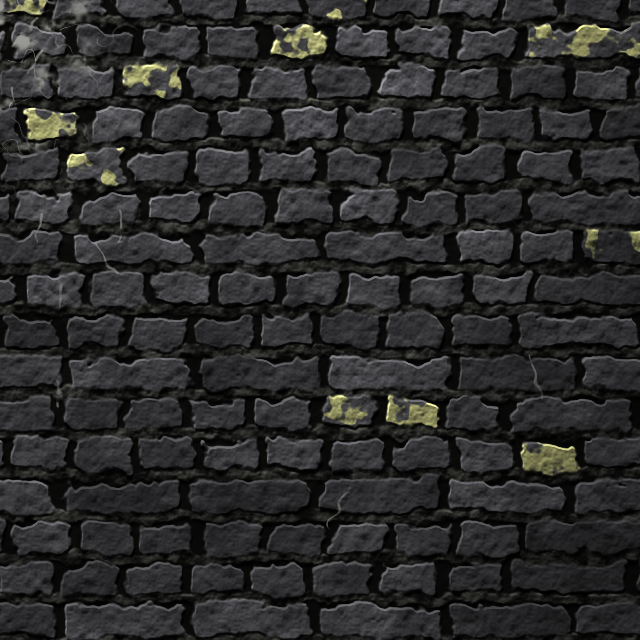
Write a three.js fragment shader that draws this texture.

```glsl
// Old blackened brick wall: header courses with a long-brick course every third
// row, ragged mortar, patches of yellow paint and a few chalky scratches.
// A height field of bricks and mortar is lit from above, then stained.

varying vec2 vUv;

// Layout, measured in widths of one short brick
const float HEADERS = 10.0;         // short bricks across
const float COURSES = 15.5;         // rows up
const float COURSE = HEADERS / COURSES;
const float LAST_LONG = 9.5;        // no long courses above this row
const float MIXED_FROM = 6.6;       // bond turns irregular right of here
const float JOINT = 0.06;           // half the mortar gap
const float CORNER = 0.07;
const float RAGGED = 0.22;          // edge distortion
const float SPILL = 0.13;           // mortar hanging over brick tops

// Surface and light
const float GRAIN = 0.6;
const float RELIEF_GAIN = 3.0;
const float SCRATCHES = 10.0;
const vec3 BRICK = vec3(0.215, 0.215, 0.225);
const vec3 MORTAR = vec3(0.180, 0.180, 0.168);
const vec3 PAINT = vec3(0.57, 0.57, 0.38);
const vec3 CHALK = vec3(0.58, 0.58, 0.56);

float hash(vec2 p) {
  return fract(sin(dot(p, vec2(127.1, 311.7))) * 43758.5453);
}

float noise(vec2 p) {
  vec2 i = floor(p), f = fract(p);
  f = f * f * (3.0 - 2.0 * f);
  return mix(mix(hash(i), hash(i + vec2(1.0, 0.0)), f.x),
             mix(hash(i + vec2(0.0, 1.0)), hash(i + 1.0), f.x), f.y);
}

float fbm(vec2 p) {
  float sum = 0.0, amp = 0.57;
  for (int i = 0; i < 3; i++) {
    sum += amp * noise(p);
    p = p * 2.03 + 11.3;
    amp *= 0.5;
  }
  return sum;
}

// Signed distance to the brick of this cell, and the cell's id
float layBrick(vec2 p, out vec2 id) {
  float row = floor(p.y / COURSE);
  bool longRow = mod(row, 3.0) < 0.5 && row < LAST_LONG;
  float offset = longRow ? 1.0 : mix(0.2, -0.1, mod(row, 2.0));
  offset += 0.3 * (hash(vec2(row, 7.0)) - 0.5);
  float u = p.x - offset;
  float pairStart = 2.0 * floor(u * 0.5);
  bool mixed = pairStart + offset > MIXED_FROM && hash(vec2(pairStart, row) + 31.0) < 0.5;
  float len = longRow != mixed ? 2.0 : 1.0;
  float start = floor(u / len) * len;
  id = vec2(start, row);

  vec2 q = vec2(u - start - 0.5 * len, p.y - (row + 0.5) * COURSE);
  q += 0.06 * (vec2(hash(id + 3.0), hash(id + 5.0)) - 0.5);
  q.y += 0.05 * q.x * (hash(id + 9.0) - 0.5);
  vec2 halfSize = 0.5 * vec2(len, COURSE) - JOINT - 0.03 * hash(id + 13.0);
  vec2 e = abs(q) - halfSize + CORNER;
  return length(max(e, 0.0)) + min(max(e.x, e.y), 0.0) - CORNER;
}

// Height, brick coverage, brick id
vec4 relief(vec2 p) {
  vec2 id;
  vec2 w = p + RAGGED * (vec2(fbm(p * 3.5), fbm(p * 3.5 + 40.0)) - 0.5);
  float d = layBrick(w, id);
  float t = fract(w.y / COURSE);
  d += SPILL * smoothstep(0.5, 0.9, t) * smoothstep(0.48, 0.75, fbm(p * 2.6 + 9.0));
  float face = 1.0 - smoothstep(-0.035, 0.03, d);
  float bed = smoothstep(0.32, 0.43, abs(t - 0.5));
  float grain = fbm(p * 7.0 + 60.0);
  float mortar = grain * mix(0.25, 0.9, bed);
  return vec4(mix(mortar, 0.75 + GRAIN * (grain - 0.5), face), face, id);
}

float segment(vec2 p, vec2 a, vec2 b) {
  vec2 ab = b - a;
  return length(p - a - ab * clamp(dot(p - a, ab) / dot(ab, ab), 0.0, 1.0));
}

// Thin drips and scratches, denser to the left, plus crust in the upper left
float chalk(vec2 p, vec2 uv) {
  float corner = smoothstep(0.3, 0.0, uv.x) * smoothstep(0.55, 1.0, uv.y);
  float vein = 1.0 - smoothstep(0.004, 0.02, abs(fbm(p * 1.7 + 4.0) - 0.5));
  float amount = corner * (0.6 * vein + smoothstep(0.55, 0.8, fbm(p * 3.0 + 21.0)));
  vec2 wobbled = p + 0.12 * (vec2(noise(p * 6.0), noise(p * 6.0 + 30.0)) - 0.5);
  for (float i = 0.0; i < SCRATCHES; i++) {
    vec2 r = vec2(hash(vec2(i, 1.5)), hash(vec2(i, 4.5)));
    vec2 a = HEADERS * vec2(r.x * r.x, r.y);
    vec2 b = a + vec2(0.7 * (hash(vec2(i, 8.5)) - 0.5), -0.3 - 0.4 * r.x);
    amount += 0.6 * (1.0 - smoothstep(0.006, 0.03, segment(wobbled, a, b)));
  }
  return clamp(amount * smoothstep(0.25, 0.6, fbm(p * 8.0)), 0.0, 0.85);
}

void main() {
  vec2 p = vUv * HEADERS;
  vec4 here = relief(p);
  float h = here.x, face = here.y;
  vec2 id = here.zw;

  // Brick tone and paint remains, more frequent near the top
  vec3 color = mix(MORTAR, BRICK * mix(0.8, 1.2, hash(id + 2.0)), face);
  color *= 0.7 + 0.6 * fbm(p * 2.2 + 75.0);
  float chance = mix(0.03, 0.2, vUv.y * vUv.y * vUv.y);
  float bare = mix(0.3, 0.58, hash(id + 23.0));
  float paint = step(hash(id + 17.0), chance) * smoothstep(0.0, 0.1, fbm(p * 4.0 + id) - bare);
  color = mix(color, PAINT, paint * face);

  // Light from above, black cavities, shadow under each brick
  float slope = h - relief(p + vec2(-0.012, 0.03)).x;
  float shadow = relief(p + vec2(-0.01, 0.075)).x - h;
  color *= mix(0.2, 1.0, smoothstep(0.1, 0.7, h));
  color *= clamp(1.0 + RELIEF_GAIN * slope, 0.3, 1.9);
  color *= 1.0 - 0.85 * clamp(2.0 * shadow - 0.16, 0.0, 1.0);

  color = mix(color, CHALK, chalk(p, vUv));
  color *= mix(0.85, 1.15, vUv.y) * (1.0 - 0.22 * smoothstep(0.6, 1.0, vUv.x));
  gl_FragColor = vec4(color, 1.0);
}
```
